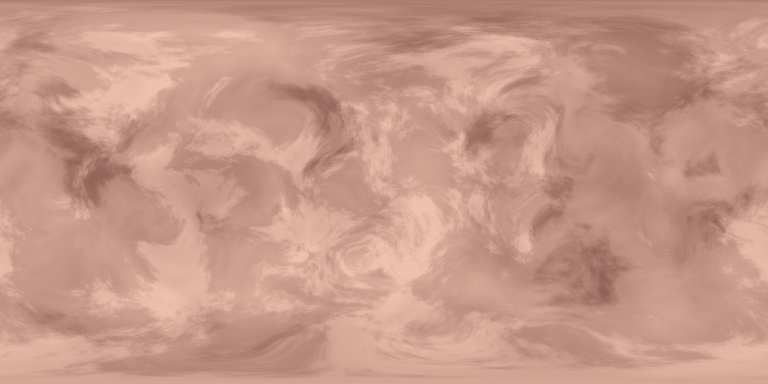
Write a WebGL 1 fragment shader that draws this texture.

```glsl
precision highp float;

uniform vec2 u_resolution;

const float PI = 3.14159265;
const int OCTAVES = 7;

// Colours at tone 0 and tone 1
const vec3 UMBER = vec3(0.55, 0.36, 0.32);
const vec3 PALE_ROSE = vec3(0.91, 0.73, 0.66);

// Tone balance
const float MID_TONE = 0.62;
const float HAZE_AMOUNT = 0.40;
const float PALE_AMOUNT = 0.30;
const float DARK_AMOUNT = 0.40;
const float POLE_SHADE = 0.10;
const vec2 TONE_LIMITS = vec2(-0.15, 1.06);

// Feature sizes, roughness and patch edges
const float HAZE_SCALE = 1.5;
const float PALE_SCALE = 1.7;
const float DARK_SCALE = 1.6;
const float HAZE_GAIN = 0.52;
const float PALE_GAIN = 0.66;
const float DARK_GAIN = 0.60;
const vec2 PALE_EDGE = vec2(0.0, 0.42);
const vec2 DARK_EDGE = vec2(0.05, 0.58);
const float WARP_SCALE = 2.2;
const float WARP_AMOUNT = 0.30;

// Sides of the globe that favour pale and dark patches
const vec3 PALE_SIDE = vec3(-0.65, -0.45, 0.61);
const vec3 DARK_SIDE = vec3(0.0, 0.80, -0.60);
const float PALE_BIAS = 0.30;
const float DARK_BIAS = 0.25;

// Offsets that decorrelate the layers
const vec3 HAZE_SEED = vec3(13.7, 4.2, 28.1);
const vec3 PALE_SEED = vec3(41.3, 17.9, 6.4);
const vec3 DARK_SEED = vec3(8.6, 52.3, 33.8);
const vec3 OCTAVE_SHIFT = vec3(5.3, 9.1, 2.7);

vec3 randomGradient(vec3 cell) {
    vec3 h = fract(cell * vec3(0.1031, 0.1030, 0.0973));
    h += dot(h, h.yxz + 33.33);
    return 2.0 * fract((h.xxy + h.yxx) * h.zyx) - 1.0;
}

float cornerValue(vec3 cell, vec3 local, vec3 corner) {
    return dot(randomGradient(cell + corner), local - corner);
}

float gradientNoise(vec3 p) {
    vec3 c = floor(p);
    vec3 f = p - c;
    vec3 w = f * f * f * (f * (f * 6.0 - 15.0) + 10.0);
    vec2 e = vec2(0.0, 1.0);
    vec4 near = vec4(cornerValue(c, f, e.xxx), cornerValue(c, f, e.yxx),
                     cornerValue(c, f, e.xyx), cornerValue(c, f, e.yyx));
    vec4 far = vec4(cornerValue(c, f, e.xxy), cornerValue(c, f, e.yxy),
                    cornerValue(c, f, e.xyy), cornerValue(c, f, e.yyy));
    vec4 slab = mix(near, far, w.z);
    vec2 edge = mix(slab.xy, slab.zw, w.y);
    return mix(edge.x, edge.y, w.x);
}

float fractalNoise(vec3 p, float gain) {
    float sum = 0.0;
    float amplitude = 1.0;
    for (int i = 0; i < OCTAVES; i++) {
        sum += amplitude * gradientNoise(p);
        p = p * 2.03 + OCTAVE_SHIFT;
        amplitude *= gain;
    }
    return sum;
}

// Maps the canvas to a unit globe, so detail stretches towards the poles
vec3 globePoint(vec2 uv) {
    float longitude = 2.0 * PI * uv.x;
    float latitude = PI * (uv.y - 0.5);
    return vec3(cos(latitude) * cos(longitude), sin(latitude),
                cos(latitude) * sin(longitude));
}

vec3 warpPoint(vec3 p) {
    vec3 q = p * WARP_SCALE;
    return p + WARP_AMOUNT * vec3(gradientNoise(q + HAZE_SEED),
                                  gradientNoise(q + PALE_SEED),
                                  gradientNoise(q + DARK_SEED));
}

void main() {
    vec2 uv = gl_FragCoord.xy / u_resolution;
    vec3 globe = globePoint(uv);
    vec3 p = warpPoint(globe);

    // Soft haze, ragged pale patches and dark stains
    float haze = fractalNoise(p * HAZE_SCALE + HAZE_SEED, HAZE_GAIN);
    float pale = fractalNoise(p * PALE_SCALE + PALE_SEED, PALE_GAIN)
               + PALE_BIAS * dot(globe, PALE_SIDE);
    float dark = fractalNoise(p * DARK_SCALE + DARK_SEED, DARK_GAIN)
               + DARK_BIAS * dot(globe, DARK_SIDE);

    float tone = MID_TONE + HAZE_AMOUNT * haze
               + PALE_AMOUNT * smoothstep(PALE_EDGE.x, PALE_EDGE.y, pale)
               - DARK_AMOUNT * smoothstep(DARK_EDGE.x, DARK_EDGE.y, dark)
               - POLE_SHADE * smoothstep(0.9, 1.0, uv.y);

    tone = clamp(tone, TONE_LIMITS.x, TONE_LIMITS.y);
    gl_FragColor = vec4(mix(UMBER, PALE_ROSE, tone), 1.0);
}
```
